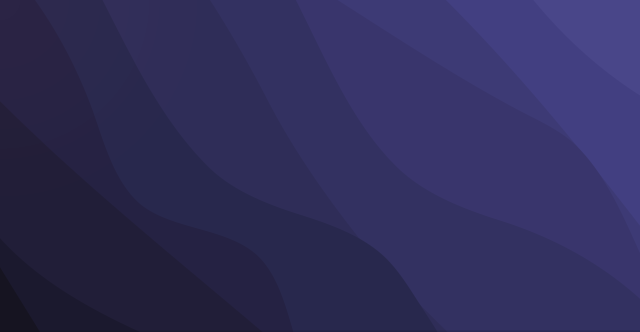
Reproduce this background procedurally as a Shadertoy shader.

```glsl
// Overlapping indigo slopes, stacked from a light top right to a dark bottom left.
// Each ridge is a smooth Hermite curve in a frame turned by 45 degrees,
// and each slope is painted back to front over the one behind it.

const vec2 GRID = vec2(768.0, 400.0);             // design units across the canvas
const vec3 SKY = vec3(73, 70, 137) / 255.0;       // lightest, furthest back
const vec3 IRIS = vec3(66, 63, 129) / 255.0;
const vec3 VIOLET = vec3(61, 58, 117) / 255.0;
const vec3 INDIGO = vec3(57, 53, 108) / 255.0;
const vec3 DUSK = vec3(51, 49, 97) / 255.0;
const vec3 SLATE = vec3(47, 45, 88) / 255.0;
const vec3 NAVY = vec3(40, 40, 77) / 255.0;
const vec3 PLUM = vec3(37, 34, 67) / 255.0;
const vec3 INK = vec3(33, 30, 56) / 255.0;
const vec3 SHADE = vec3(27, 25, 46) / 255.0;
const vec3 COAL = vec3(22, 20, 33) / 255.0;       // darkest, nearest
const vec3 WARMTH = vec3(0.022, 0.006, 0.006);    // reddish glow of the top left
const float WARM_REACH = 290.0;
const float RIM_HEIGHT = 2.0;                     // dark rim along the bottom
const float RIM_DIM = 0.12;

// Knots are (distance along, height across, slope); straight beyond both ends.
float ridge(float s, vec3 a, vec3 b) {
    float span = b.x - a.x;
    float t = clamp((s - a.x) / span, 0.0, 1.0);
    float ease = t * t * (3.0 - 2.0 * t);
    float u = 1.0 - t;
    float curve = mix(a.y, b.y, ease) + span * t * u * (u * a.z - t * b.z);
    return curve + a.z * min(s - a.x, 0.0) + b.z * max(s - b.x, 0.0);
}

float ridge(float s, vec3 a, vec3 b, vec3 c, vec3 d) {
    if (s < b.x) return ridge(s, a, b);
    return s < c.x ? ridge(s, b, c) : ridge(s, c, d);
}

float ridge(float s, vec3 a, vec3 b, vec3 c, vec3 d, vec3 e, vec3 f) {
    return s < d.x ? ridge(s, a, b, c, d) : ridge(s, c, d, e, f);
}

// Paints a slope on the lower left side of its ridge.
void cover(inout vec3 color, vec3 tint, float across, float crest, float soft) {
    color = mix(tint, color, smoothstep(-soft, soft, across - crest));
}

void mainImage(out vec4 fragColor, in vec2 fragCoord) {
    vec2 uv = fragCoord / iResolution.xy;
    vec2 p = vec2(uv.x, 1.0 - uv.y) * GRID;
    float s = p.x + p.y;
    float n = p.x - p.y;
    float soft = GRID.y / iResolution.y;
    vec3 color = SKY;

    // Far slopes
    cover(color, IRIS, n, ridge(s, vec3(640, 640, -0.1), vec3(883, 653, 0.22)), soft);
    cover(color, VIOLET, n, ridge(s, vec3(535, 535, 0), vec3(1040, 496, -0.13)), soft);
    cover(color, INDIGO, n, ridge(s, vec3(405, 405, 0.22), vec3(750, 488, 0.3),
        vec3(868, 516, 0), vec3(1073, 463, -0.38)), soft);

    // Middle slopes
    cover(color, DUSK, n, ridge(s, vec3(355, 355, -0.33), vec3(675, 275, 0),
        vec3(865, 334, 0.52), vec3(1128, 408, 0.05)), soft);
    cover(color, SLATE, n, ridge(s, vec3(252, 252, -0.22), vec3(440, 201, -0.32),
        vec3(717, 144, -0.12), vec3(937, 137, 0)), soft);
    cover(color, NAVY, n, ridge(s, vec3(123, 123, -0.33), vec3(450, 49, 0),
        vec3(620, 102, 0.52), vec3(775, 152, 0),
        vec3(862, 139, -0.22), vec3(925, 125, -0.25)), soft);

    // Near slopes
    cover(color, PLUM, n, ridge(s, vec3(42, 42, -0.17), vec3(267, -33, -0.5),
        vec3(405, -78, 0), vec3(520, -34, 0.56),
        vec3(620, 1, 0), vec3(752, -48, -0.55)), soft);
    cover(color, INK, n, ridge(s, vec3(122, -122, 0), vec3(715, -85, 0.08)), soft);
    cover(color, SHADE, n, ridge(s, vec3(287, -287, -0.05), vec3(568, -232, 0.37)), soft);
    cover(color, COAL, n, ridge(s, vec3(322, -322, -0.24), vec3(448, -352, -0.24)), soft);

    // Corner warmth and bottom rim
    color += WARMTH * (1.0 - smoothstep(0.0, WARM_REACH, length(p)));
    float rim = smoothstep(-soft, soft, p.y - GRID.y + RIM_HEIGHT);
    color *= 1.0 - RIM_DIM * rim;

    fragColor = vec4(color, 1.0);
}
```
